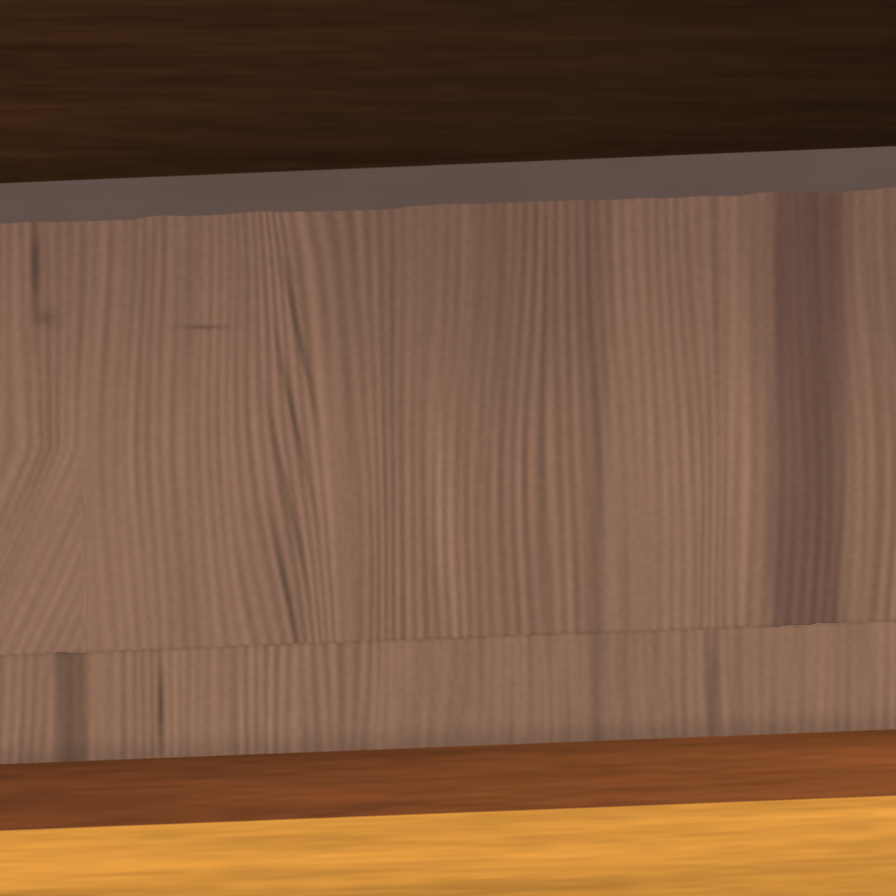
Write a WebGL 2 fragment shader that draws this texture.

```glsl
#version 300 es
precision highp float;
// Draws a walnut panel with vertical grain between a dark board, a grey edge and two warm ledges.

uniform vec2 u_resolution;
out vec4 fragColor;

float hash(vec2 p) {
  vec3 q = fract(vec3(p.xyx) * 0.1031);
  q += dot(q, q.yzx + 33.33);
  return fract((q.x + q.y) * q.z);
}

float noise(vec2 p) {
  vec2 i = floor(p), f = fract(p);
  f = f * f * (3.0 - 2.0 * f);
  return mix(mix(hash(i), hash(i + vec2(1, 0)), f.x),
             mix(hash(i + vec2(0, 1)), hash(i + vec2(1, 1)), f.x), f.y);
}

float fbm(vec2 p) {
  float sum = 0.0, amp = 0.5;
  for (int i = 0; i < 4; i++) {
    sum += amp * noise(p);
    p = p * 2.03 + 17.0;
    amp *= 0.5;
  }
  return sum;
}

// Soft-edged interval from a to b
float band(float x, float a, float b, float soft) {
  return smoothstep(a - soft, a + soft, x) - smoothstep(b - soft, b + soft, x);
}

// Soft elliptical mark
float mark(vec2 p, vec2 center, vec2 size) {
  vec2 d = (p - center) / size;
  return exp(-dot(d, d));
}

vec3 walnut(vec2 p, float lower) {
  // Slanted figure in two of the staves
  float x = p.x;
  float lean = 0.17 * exp(-pow((p.x - 0.315) / 0.065, 2.0));
  x += lean * (p.y - 0.5) * (1.0 - lower);
  x += 0.45 * max(0.5 - p.y, 0.0) * smoothstep(0.1, 0.09, p.x) * (1.0 - lower);
  x += 0.018 * (noise(vec2(p.x * 7.0, p.y * 4.0 + lower * 9.0)) - 0.5);

  // Growth rings, pores and weave
  float phase = 78.0 * x + 1.8 * noise(vec2(x * 22.0, p.y * 2.5 + lower * 20.0));
  float ring = sin(6.2832 * phase);
  float strength = 0.25 + 0.75 * smoothstep(0.25, 0.75, noise(vec2(x * 13.0 + lower * 8.0, p.y * 3.0)));
  strength *= 0.75 + 0.5 * band(p.x, 0.28, 0.66, 0.04);
  float streaks = noise(vec2(x * 150.0, p.y * 6.0 + lower * 31.0)) - 0.5;
  float broad = fbm(vec2(x * 16.0 + lower * 5.0, p.y * 1.5)) - 0.47;
  float weave = noise(p * vec2(230.0, 190.0)) - 0.5;

  vec3 color = mix(vec3(0.545, 0.413, 0.335), vec3(0.485, 0.365, 0.300), smoothstep(0.45, 0.78, p.y));
  color *= 1.0 + 0.055 * ring * strength + 0.10 * streaks + 0.10 * broad + 0.045 * weave;

  // Stave tones and dark heartwood
  color *= 1.0 - 0.05 * band(p.x, 0.38, 0.67, 0.015) * (1.0 - lower);
  color *= 1.0 - 0.10 * mark(p, vec2(0.665, 0.5), vec2(0.012, 0.5));
  float heart = band(p.x + 0.006 * noise(p * 8.0), 0.865, 0.945, 0.014) * (1.0 - lower);
  color *= 1.0 - heart * vec3(0.19, 0.21, 0.17);
  color *= 1.0 + 0.09 * mark(p, vec2(0.83 + 0.05 * (0.5 - p.y), 0.52), vec2(0.012, 0.25)) * (1.0 - lower);
  color *= 1.0 + 0.10 * mark(p, vec2(0.49 + 0.06 * (0.5 - p.y), 0.42), vec2(0.012, 0.13));

  // Long slanted veins
  for (int i = 0; i < 4; i++) {
    float k = float(i);
    float y = 0.62 - 0.09 * k;
    float veinX = 0.335 - 0.006 * k - 0.22 * (p.y - y);
    color *= 1.0 - 0.20 * mark(p, vec2(veinX, y), vec2(0.004, 0.09)) * (1.0 - lower);
  }

  // Knots and flecks
  float fleck = mark(p, vec2(0.040, 0.705), vec2(0.006, 0.045))
              + 0.6 * mark(p, vec2(0.052, 0.645), vec2(0.012, 0.010))
              + 0.7 * mark(p, vec2(0.228, 0.635), vec2(0.024, 0.003))
              + 0.8 * lower * band(p.x, 0.062, 0.096, 0.008)
              + 1.2 * lower * mark(p, vec2(0.179, 0.210), vec2(0.004, 0.045))
              + 0.7 * lower * mark(p, vec2(0.795, 0.230), vec2(0.007, 0.07));
  return color * (1.0 - 0.24 * fleck);
}

// Board with grain along its length
vec3 plank(vec2 p, vec3 color, float contrast) {
  float grain = fbm(vec2(p.x * 3.0, p.y * 75.0)) - 0.47;
  float fine = noise(vec2(p.x * 22.0, p.y * 260.0)) - 0.5;
  return color * (1.0 + contrast * (grain + 0.35 * fine));
}

void main() {
  vec2 uv = gl_FragCoord.xy / u_resolution;
  float soft = 0.6 / u_resolution.y + 0.0007;
  float level = uv.y - 0.039 * uv.x;
  vec2 along = vec2(uv.x, level);

  // Panel, cut by a stepped seam
  float seam = 0.268 + 0.003 * (noise(vec2(uv.x * 60.0, 2.0)) - 0.5);
  float lower = 1.0 - step(seam, level);
  vec3 color = walnut(uv, lower);
  color *= 1.0 - 0.07 * mark(along, vec2(uv.x, 0.268), vec2(1.0, 0.0025));
  color *= 1.0 - 0.12 * smoothstep(0.18, 0.145, level);

  // Grey top edge and dark board above it
  vec3 grey = vec3(0.375, 0.310, 0.283) * (0.95 + 0.10 * fbm(uv * vec2(9.0, 30.0)));
  float lip = 0.751 + 0.004 * (noise(vec2(uv.x * 28.0, 5.0)) - 0.5);
  color = mix(color, grey, smoothstep(-soft, soft, level - lip));
  vec3 dark = mix(vec3(0.215, 0.132, 0.075), vec3(0.165, 0.103, 0.062), uv.x);
  dark = plank(uv, dark, 0.40) * (1.0 - 0.15 * smoothstep(0.86, 0.80, level));
  color = mix(color, dark, smoothstep(-soft, soft, level - 0.7955 - 0.0025 * uv.x));

  // Brown ledge, then the bright front
  vec3 brown = plank(along, mix(vec3(0.435, 0.245, 0.135), vec3(0.50, 0.285, 0.150), uv.x), 0.35);
  brown *= 1.0 - 0.14 * smoothstep(0.125, 0.147, level);
  color = mix(color, brown, smoothstep(soft, -soft, level - 0.147));
  vec3 amber = plank(along, vec3(0.850, 0.580, 0.245), 0.26);
  amber *= 1.0 - 0.10 * smoothstep(0.045, -0.03, level);
  color = mix(color, amber, smoothstep(soft, -soft, level - 0.073));

  fragColor = vec4(color, 1.0);
}
```
